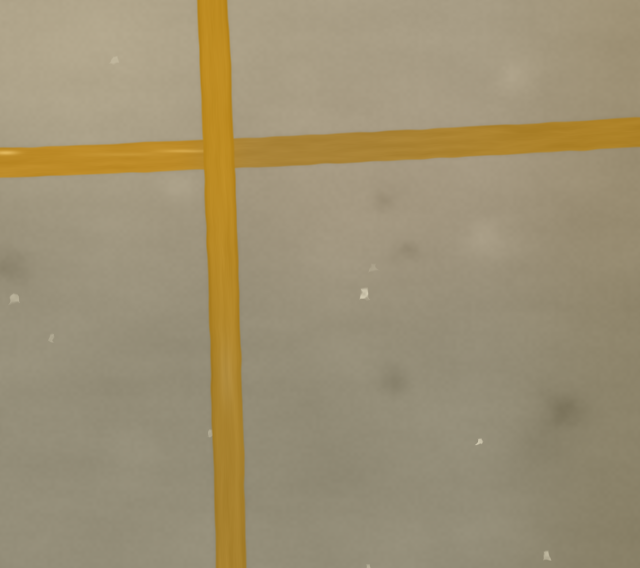
Reproduce this texture procedurally as a Shadertoy shader.

```glsl
float hash(vec2 p) {
    return fract(sin(dot(p, vec2(127.1, 311.7))) * 43758.5453);
}

float noise(vec2 p) {
    vec2 cell = floor(p), f = fract(p);
    f = f * f * (3.0 - 2.0 * f);
    return mix(mix(hash(cell), hash(cell + vec2(1, 0)), f.x),
               mix(hash(cell + vec2(0, 1)), hash(cell + vec2(1, 1)), f.x), f.y);
}

float fbm(vec2 p) {
    float sum = 0.0, amp = 0.5;
    for (int i = 0; i < 5; i++) {
        sum += amp * noise(p);
        p = mat2(1.6, 1.2, -1.2, 1.6) * p + 3.7;
        amp *= 0.5;
    }
    return sum;
}

// Soft elliptical spot
float spot(vec2 p, vec2 center, vec2 radius) {
    vec2 d = (p - center) / radius;
    return exp(-dot(d, d));
}

float band(float d, float halfWidth, float blur) {
    return 1.0 - smoothstep(-blur, blur, abs(d) - halfWidth);
}

// Each entry: x, y, radius, strength
const vec4 CHIPS[9] = vec4[9](
    vec4(0.641, 0.484, 0.0105, 0.85), vec4(0.657, 0.529, 0.009, 0.22),
    vec4(0.844, 0.222, 0.0065, 0.85), vec4(0.963, 0.022, 0.0085, 0.65),
    vec4(0.026, 0.474, 0.0095, 0.50), vec4(0.091, 0.404, 0.0065, 0.40),
    vec4(0.200, 0.896, 0.0080, 0.40), vec4(0.371, 0.238, 0.0055, 0.45),
    vec4(0.650, 0.000, 0.0060, 0.60));

const vec4 SMUDGES[10] = vec4[10](
    vec4(0.995, 0.280, 0.038, -0.075), vec4(0.690, 0.331, 0.026, -0.050),
    vec4(0.676, 0.640, 0.024, -0.045), vec4(0.716, 0.554, 0.020, -0.045),
    vec4(0.012, 0.530, 0.032, -0.060), vec4(0.950, 0.220, 0.050, -0.035),
    vec4(0.912, 0.860, 0.036, 0.040), vec4(0.853, 0.581, 0.040, 0.040),
    vec4(0.220, 0.190, 0.060, 0.030), vec4(0.315, 0.670, 0.030, 0.025));

vec3 concrete(vec2 p) {
    // Broad lighting: warm at the top, cooler toward the lower left
    vec3 col = mix(vec3(0.575, 0.55, 0.468), vec3(0.645, 0.603, 0.51),
                   smoothstep(0.15, 1.0, p.y));
    col += vec3(0.055, 0.052, 0.042) * spot(p, vec2(0.15, 0.95), vec2(0.38, 0.28));
    col += vec3(0.022, 0.01, 0.008) * spot(p, vec2(0.72, 0.65), vec2(0.4, 0.2));
    col -= vec3(0.03, 0.038, 0.055) * smoothstep(0.8, 1.13, p.x);

    // Clouding, wiped streaks and fine grain
    col += 0.05 * (fbm(p * 5.0 + 2.0) - 0.48);
    col += 0.025 * (fbm(vec2(p.x * 6.0 + p.y * 3.0, p.y * 28.0)) - 0.48);
    col += 0.012 * (noise(p * 150.0) - 0.5);

    // Scuffs with ragged outlines
    vec2 warped = p + 0.035 * (vec2(fbm(p * 22.0), fbm(p * 22.0 + 9.0)) - 0.48);
    for (int i = 0; i < 10; i++) {
        vec4 s = SMUDGES[i];
        col += s.w * spot(warped, s.xy, s.z * vec2(1.0, 0.85));
    }

    // Chips with a pale angular core
    vec2 rough = p + 0.007 * (vec2(noise(p * 130.0), noise(p * 130.0 + 7.0)) - 0.5);
    for (int i = 0; i < 9; i++) {
        vec4 c = CHIPS[i];
        vec2 d = rough - c.xy;
        float shape = max(abs(d.x) * 1.3 + d.y * 0.35, abs(d.y));
        float core = 1.0 - smoothstep(0.5 * c.z, 1.1 * c.z, shape);
        col = mix(col, vec3(0.87, 0.84, 0.74), c.w * core * (0.65 + 0.35 * noise(p * 170.0)));
    }
    return col;
}

void mainImage(out vec4 fragColor, in vec2 fragCoord) {
    vec2 p = fragCoord / iResolution.y;
    float blur = max(0.0022, 0.8 / iResolution.y);
    float wobble = 0.0025 * (noise(p * 35.0) - 0.5);

    // Signed offsets from the two slightly bowed tape center lines
    float across = p.x - (0.374 + 0.033 * (1.0 - p.y) + 0.012 * p.y * (1.0 - p.y)) + wobble;
    float along = p.y - (0.713 + 0.038 * p.x + 0.0088 * p.x * p.x) + wobble;
    float upright = band(across, 0.0270, blur);
    float level = band(along, 0.0262, blur);

    vec3 col = concrete(p);
    // Faint shade beside the tape
    col *= 1.0 - 0.04 * max(band(across, 0.029, 0.006), band(along, 0.028, 0.006));

    // Level strip: richer on the left, with stretched glints
    vec3 levelCol = mix(vec3(0.735, 0.54, 0.15), vec3(0.665, 0.515, 0.215),
                        smoothstep(0.3, 0.45, p.x));
    levelCol = mix(levelCol, vec3(0.675, 0.505, 0.15), smoothstep(0.55, 1.1, p.x));
    levelCol += 0.06 * (fbm(vec2(p.x * 14.0, along * 120.0)) - 0.48);
    float glint = spot(p, vec2(0.01, 0.731), vec2(0.022, 0.004))
                + 0.6 * spot(p, vec2(0.325, 0.734), vec2(0.04, 0.003))
                + 0.3 * spot(p, vec2(0.22, 0.728), vec2(0.06, 0.004));
    levelCol += glint * vec3(0.16, 0.19, 0.22);
    col = mix(col, levelCol, level);

    // Upright strip: bright at the top, duller below, lengthwise fibers
    vec3 uprightCol = mix(vec3(0.66, 0.51, 0.185), vec3(0.745, 0.55, 0.135),
                          smoothstep(0.15, 0.8, p.y));
    uprightCol += 0.06 * (fbm(vec2(across * 150.0, p.y * 9.0)) - 0.48);
    uprightCol += vec3(0.02, 0.035, 0.07) * spot(vec2(across, p.y), vec2(0.0, 0.34), vec2(0.013, 0.06));
    uprightCol -= 0.035 * smoothstep(0.017, 0.027, abs(across));
    col = mix(col, uprightCol, upright);

    fragColor = vec4(clamp(col, 0.0, 1.0), 1.0);
}
```
